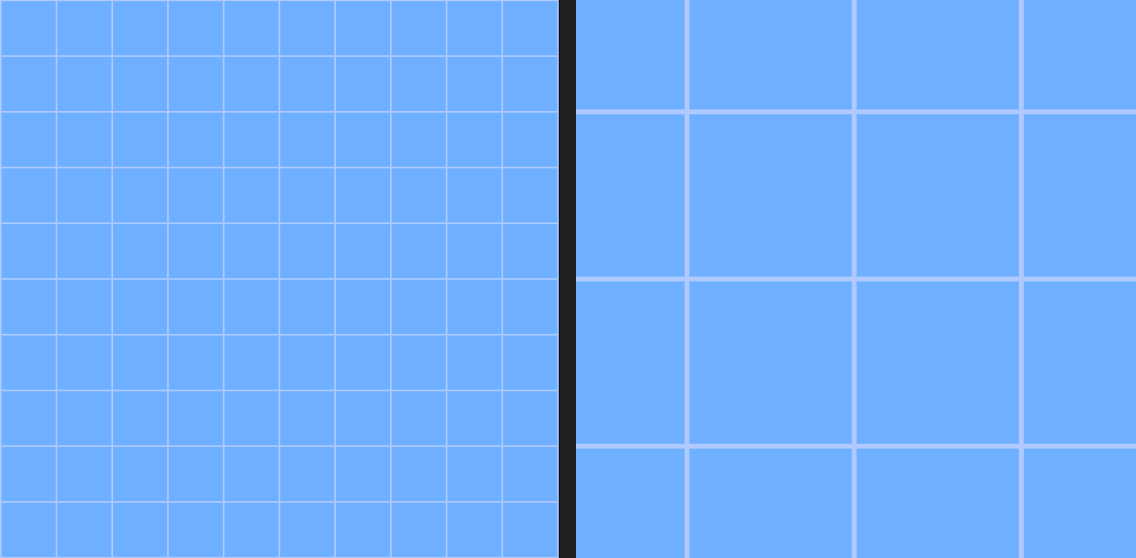
Left, the full canvas; right, a detail of the centre.
Write a Shadertoy shader that draws this pattern.

```glsl
// A flat sky-blue sheet ruled into ten by ten squares by thin pale lines,
// with a narrow dark strip along the right edge. The grid is a repeated
// line distance, measured in canvas heights from the grid centre.

#define CELL_PITCH   0.09987
#define LINE_WIDTH   0.0029
#define GRID_CENTER  vec2(0.5007, 0.5)
#define STRIP_WIDTH  0.0021
#define SHEET_COLOR  vec3(0.43, 0.69, 1.00)
#define LINE_COLOR   vec3(0.69, 0.79, 1.00)
#define STRIP_COLOR  vec3(0.03, 0.05, 0.08)

// Share of a pixel lying inside an edge, from its signed distance.
float coverage(float signedDistance, float pixel) {
    return clamp(0.5 - signedDistance / pixel, 0.0, 1.0);
}

// Distance on each axis to the nearest grid line.
vec2 gridDistance(vec2 p) {
    vec2 cell = p / CELL_PITCH;
    return abs(cell - floor(cell + 0.5)) * CELL_PITCH;
}

void mainImage(out vec4 fragColor, in vec2 fragCoord) {
    float pixel = 1.0 / iResolution.y;
    vec2 p = fragCoord * pixel;
    float canvasWidth = iResolution.x * pixel;

    // Ruled lines over the plain sheet
    vec2 lineDistance = gridDistance(p - GRID_CENTER);
    float nearest = min(lineDistance.x, lineDistance.y);
    float line = coverage(nearest - 0.5 * LINE_WIDTH, pixel);
    vec3 color = mix(SHEET_COLOR, LINE_COLOR, line);

    // Dark strip at the right edge
    float strip = coverage(canvasWidth - STRIP_WIDTH - p.x, pixel);
    color = mix(color, STRIP_COLOR, strip);

    fragColor = vec4(color, 1.0);
}
```
